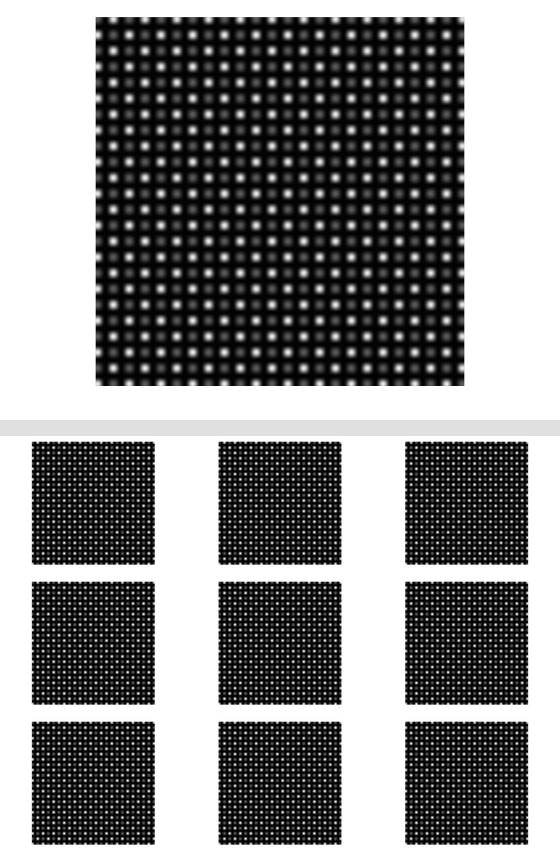
Top, the tile; bottom, the same tile 3 across and 3 down.
Reproduce this pattern procedurally as a Shadertoy shader.

```glsl
// A square panel of soft glowing spots on a white field. The product of two
// sine waves makes a checkerboard of lobes: positive lobes glow brightly,
// negative lobes faintly. The plain white border lets the canvas tile.

const float PI = 3.14159;

// Lengths are fractions of the canvas height.
const vec2  PANEL_CENTER  = vec2(0.0, 0.020);   // offset from the canvas centre
const float PANEL_HALF    = 0.439;
const float SPOT_PITCH    = 0.03778;            // between neighbouring spots

const float BRIGHT_PEAK    = 0.92;
const float BRIGHT_FALLOFF = 2.3;
const float DIM_PEAK       = 0.35;
const float DIM_FALLOFF    = 2.0;

const vec3 BORDER_COLOR = vec3(1.0);
const vec3 DARK_COLOR   = vec3(0.01);
const vec3 GLOW_COLOR   = vec3(1.0);

// Signed distance to an axis-aligned square.
float squareDistance(vec2 p, float halfSize) {
    vec2 d = abs(p) - halfSize;
    return length(max(d, 0.0)) + min(max(d.x, d.y), 0.0);
}

// Standing wave whose lobes alternate in sign like a checkerboard.
float standingWave(vec2 p, float pitch) {
    vec2 wave = sin(PI * p / pitch);
    return wave.x * wave.y;
}

// Brightness of one lobe, from its wave height in 0..1.
float lobeGlow(float height, float peak, float falloff) {
    return peak * pow(max(height, 0.0), falloff);
}

// Bright and dim spots together.
float spotGlow(vec2 p, float pitch) {
    float wave = standingWave(p, pitch);
    return lobeGlow(wave, BRIGHT_PEAK, BRIGHT_FALLOFF)
         + lobeGlow(-wave, DIM_PEAK, DIM_FALLOFF);
}

void mainImage(out vec4 fragColor, in vec2 fragCoord) {
    float pixel = 1.0 / iResolution.y;
    vec2 p = (fragCoord - 0.5 * iResolution.xy) * pixel - PANEL_CENTER;

    // Spots on the dark panel
    vec3 panel = mix(DARK_COLOR, GLOW_COLOR, spotGlow(p, SPOT_PITCH));

    // White border with a smoothed edge
    float outside = smoothstep(-0.5 * pixel, 0.5 * pixel,
                               squareDistance(p, PANEL_HALF));
    fragColor = vec4(mix(panel, BORDER_COLOR, outside), 1.0);
}
```
